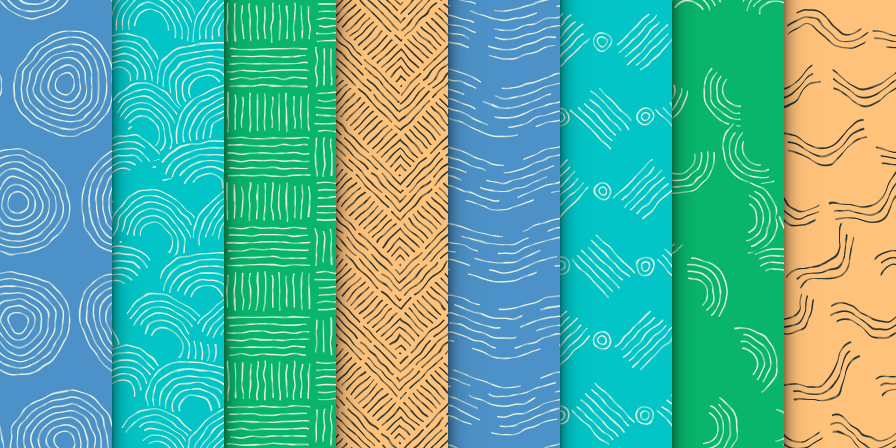
Reproduce this pattern procedurally as a WebGL 2 fragment shader.

```glsl
#version 300 es
precision highp float;

uniform vec2 u_resolution;
out vec4 outColor;

// Lengths are in units of 1/384 of the canvas height
#define HEIGHT 384.0
#define PANEL_WIDTH 96.0
#define LINE_HALF 0.62
#define RING_GAP 5.8
#define ARC_GAP 5.6
#define WAVE_GAP 8.0
#define BLOCK 38.4
#define WOBBLE 2.2
#define SHADOW 0.45
#define SHADOW_WIDTH 6.0

const float PI = 3.14159;
const vec3 BLUE = vec3(0.30, 0.57, 0.78);
const vec3 TEAL = vec3(0.01, 0.77, 0.78);
const vec3 GREEN = vec3(0.03, 0.71, 0.42);
const vec3 ORANGE = vec3(1.0, 0.76, 0.48);
const vec3 CREAM = vec3(0.91, 0.95, 0.87);
const vec3 CHARCOAL = vec3(0.12, 0.19, 0.19);

float pixel;

float hash(vec2 p) {
    vec3 a = fract(p.xyx * 0.1031);
    a += dot(a, a.yzx + 33.33);
    return fract((a.x + a.y) * a.z);
}

float noise(vec2 p) {
    vec2 i = floor(p), f = fract(p);
    f = f * f * (3.0 - 2.0 * f);
    return mix(mix(hash(i), hash(i + vec2(1, 0)), f.x),
               mix(hash(i + vec2(0, 1)), hash(i + vec2(1, 1)), f.x), f.y);
}

// Smooth coverage of |v| < extent
float within(float v, float extent) {
    return clamp((extent - abs(v)) / pixel + 0.5, 0.0, 1.0);
}

// Box-filtered stroke, correct even when thinner than a pixel
float stroke(float d) {
    return within(d, LINE_HALF) - within(d, -LINE_HALF);
}

float lines(float v, float gap) {
    return stroke((fract(v / gap) - 0.5) * gap);
}

float dashes(float along, float row, float period, float fill) {
    return within((fract(along / period + hash(vec2(row, 7))) - 0.5) * period, 0.5 * fill * period);
}

// Wobbly concentric rings, staggered down the panel
float treeRings(vec2 q) {
    float art = 0.0;
    for (float k = 0.0; k < 5.0; k++) {
        vec2 d = q - vec2(31.0 + 26.0 * sin(1.885 * k), 102.0 * k - 30.0);
        d.x = mod(d.x + 48.0, 96.0) - 48.0;
        float a = atan(d.y, d.x), r = length(d);
        r += min(r / 30.0, 1.0) * (1.8 * sin(3.0 * a + 2.0 * k) + 1.5 * sin(2.0 * a + k));
        art = max(art, lines(r, RING_GAP) * step(RING_GAP, r) * step(r, 8.0 * RING_GAP));
    }
    return art;
}

// Fans of arcs on a jittered brick lattice, later ones covering earlier ones
float fans(vec2 q, vec2 cell, float count, float span, float spread) {
    float art = 0.0;
    vec2 base = floor(q / cell);
    for (float j = -1.0; j < 2.0; j++)
    for (float i = -2.0; i < 2.0; i++) {
        vec2 id = base + vec2(i, j);
        vec2 jitter = vec2(hash(id + 3.0), hash(id + 11.0)) - 0.5;
        vec2 d = q - (id + 0.5 + 0.3 * jitter + vec2(0.5 * mod(id.y, 2.0), 0)) * cell;
        float r = length(d), n = floor(r / ARC_GAP);
        float turn = (hash(id + 23.0) - 0.5) * spread - 0.5 * PI;
        float angle = abs(mod(atan(d.y, d.x) - turn + PI, 2.0 * PI) - PI);
        float ragged = span - 0.4 * hash(id * 9.0 + n);
        float arcs = lines(r, ARC_GAP) * step(1.5, n) * within((angle - ragged) * r, 0.0 + max(0.0, ragged - angle) * r * 2.0);
        art = mix(art, arcs, step(n, count - 0.5) * step(angle, span));
    }
    return art;
}

// Checkerboard of upright and level hatching
float basket(vec2 q) {
    vec2 cell = vec2(76.0, BLOCK), id = floor(q / cell), f = q - id * cell;
    bool upright = mod(id.x + id.y, 2.0) < 0.5;
    vec2 g = upright ? f : f.yx, size = upright ? cell : cell.yx;
    float gap = size.x / (upright ? 12.0 : 6.0);
    float trim = 2.0 + 3.5 * hash(id * 17.0 + floor(g.x / gap));
    return lines(g.x, gap) * within(g.y - 0.5 * size.y, 0.5 * size.y - trim);
}

// Mirrored bands hatched along and across in turn
float herringbone(vec2 q) {
    float side = abs(q.x - 55.0), down = q.y + side, up = q.y - side;
    float gap = BLOCK / 5.0, band = floor(down / BLOCK);
    bool lengthwise = mod(band, 2.0) < 0.5;
    float v = lengthwise ? down : up, row = floor(v / gap) + 40.0 * step(55.0, q.x);
    float ends = lengthwise ? dashes(up, row, 62.0, 0.92) : within(down - (band + 0.5) * BLOCK, 0.5 * BLOCK - 2.5);
    return lines(v * 0.707, gap * 0.707) * ends;
}

// Broken currents in bundles of six
float currents(vec2 q) {
    float y = q.y - 7.0 * sin(q.x / 17.0 - 1.2) + 2.0 * sin(q.x / 30.0 + q.y / 40.0);
    float row = floor(y / WAVE_GAP);
    return lines(y, WAVE_GAP) * step(mod(row, 8.0), 5.5) * dashes(q.x, row, 74.0, 0.78);
}

// Double rings between diagonal bundles
float ringsAndBars(vec2 q) {
    float row = floor((q.y - 4.0) / 64.0), odd = mod(row, 2.0);
    float x = q.x - 36.5 * (1.0 - odd), y = q.y - 36.0 - 64.0 * row;
    float r = length(vec2(mod(x - 36.5, 73.0) - 36.5, y));
    vec2 b = vec2(mod(x, 73.0) - 36.5, y);
    b = vec2(b.x + b.y, b.x - b.y) * 0.707;
    if (odd > 0.5) b = b.yx;
    float bars = lines(b.x, 6.0) * within(b.x, 18.0) * within(b.y, 25.0 - 6.0 * hash(vec2(floor(b.x / 6.0), row)));
    return max(bars, max(stroke(r - 7.5), stroke(r - 3.8)));
}

// Tilted S-shaped triple strokes
float ripples(vec2 q) {
    vec2 cell = vec2(74, 50), base = floor(q / cell);
    float art = 0.0;
    for (float j = -1.0; j < 2.0; j++)
    for (float i = -2.0; i < 2.0; i++) {
        vec2 id = base + vec2(i, j);
        vec2 d = q - (id + 0.5 + vec2(0.5 * mod(id.y, 2.0), 0)) * cell;
        float tilt = 1.3 * hash(id + 5.0) - 1.0, c = cos(tilt), s = sin(tilt);
        d = vec2(c * d.x + s * d.y, c * d.y - s * d.x);
        float v = (d.y - 9.0 * sin(d.x / 11.0 + 2.0 * hash(id))) / (1.0 + 0.25 * abs(cos(d.x / 11.0)));
        float shorten = 9.0 * hash(id * 5.0 + floor(v / 6.0 + 0.5));
        art = max(art, lines(v + 3.0, 6.0) * within(v, 9.0) * within(d.x, 35.0 - shorten));
    }
    return art;
}

void main() {
    pixel = HEIGHT / u_resolution.y;
    vec2 p = gl_FragCoord.xy * pixel;
    float panel = floor(p.x / PANEL_WIDTH), x = p.x - panel * PANEL_WIDTH;
    int kind = int(panel) % 8, tint = kind % 4;
    vec2 q = vec2(x, HEIGHT - p.y);
    q += WOBBLE * (vec2(noise(p / 9.0), noise(p / 9.0 + 50.0)) - 0.5);

    float art = kind == 0 ? treeRings(q)
        : kind == 1 ? fans(q + vec2(0, 5.0 * sin(q.x / 16.0)), vec2(72, 46), 8.0, 2.0, 2.4)
        : kind == 2 ? basket(q)
        : kind == 3 ? herringbone(q)
        : kind == 4 ? currents(q)
        : kind == 5 ? ringsAndBars(q)
        : kind == 6 ? fans(q + 20.0, vec2(70, 60), 6.0, 1.4, 6.28)
        : ripples(q);

    // Uneven ink, then the shadow of the panel to the left
    art *= 0.6 + 0.4 * smoothstep(0.2, 0.6, noise(p / 5.0 + 90.0));
    vec3 paper = tint == 0 ? BLUE : tint == 1 ? TEAL : tint == 2 ? GREEN : ORANGE;
    vec3 color = mix(paper, tint == 3 ? CHARCOAL : CREAM, art);
    color *= 1.0 - SHADOW * exp(-x / SHADOW_WIDTH) * step(0.5, panel);
    outColor = vec4(color, 1.0);
}
```
